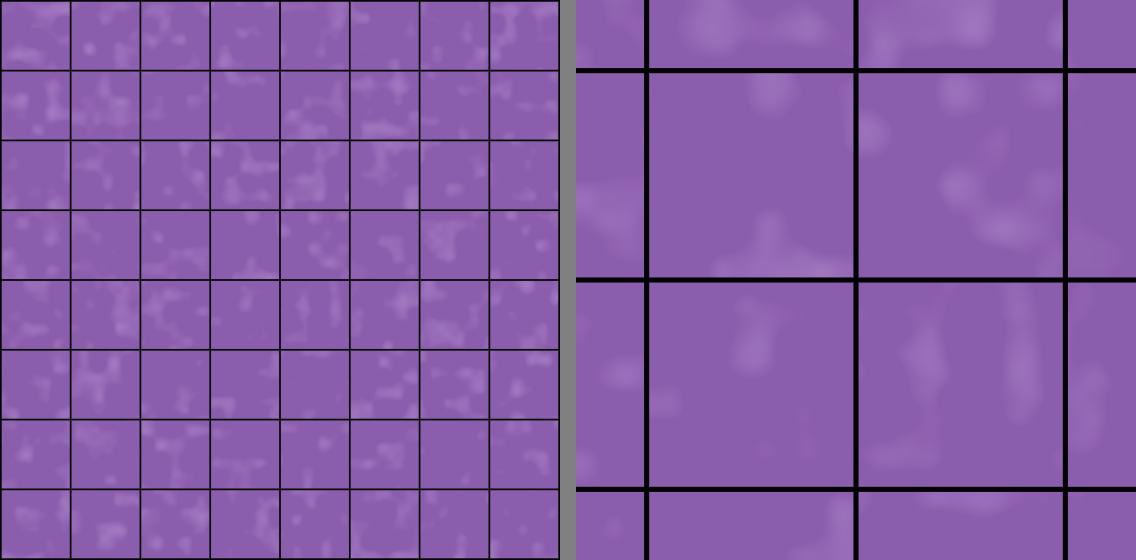
Left: the whole. Right: its middle third, enlarged.
This pattern is drawn by a WebGL 1 fragment shader. Its source:

```glsl
precision highp float;
// Square grid of violet tiles parted by thin black joints, with the outermost
// joints lying fully inside the canvas. Each tile carries its own faint pale
// clouding: soft value noise cut off below a slightly varying threshold.

#define TILES 8.0
#define JOINT_WIDTH 0.00303
#define CLOUD_SCALE 4.6
#define CLOUD_CUT_LOW 0.52
#define CLOUD_CUT_HIGH 0.62
#define CLOUD_RANGE 0.45
#define VIOLET vec3(0.546, 0.363, 0.677)
#define PALE_VIOLET vec3(0.642, 0.482, 0.763)
#define JOINT_COLOR vec3(0.006, 0.005, 0.012)

uniform vec2 u_resolution;

float hash(vec2 p) {
  vec3 q = fract(vec3(p.xyx) * 0.1031);
  q += dot(q, q.yzx + 33.33);
  return fract((q.x + q.y) * q.z);
}

float valueNoise(vec2 p) {
  vec2 i = floor(p);
  vec2 f = fract(p);
  f = f * f * (3.0 - 2.0 * f);
  float low = mix(hash(i), hash(i + vec2(1.0, 0.0)), f.x);
  float high = mix(hash(i + vec2(0.0, 1.0)), hash(i + vec2(1.0, 1.0)), f.x);
  return mix(low, high, f.y);
}

// Amount of pale clouding at a point inside one tile
float clouding(vec2 local, vec2 tile) {
  vec2 seed = tile * 37.0 + 11.0;
  vec2 offset = vec2(hash(seed), hash(seed + 5.0));
  vec2 p = local * CLOUD_SCALE + seed + offset;
  float n = 0.84 * valueNoise(p) + 0.16 * valueNoise(p * 2.1 + 401.0);
  float cut = mix(CLOUD_CUT_LOW, CLOUD_CUT_HIGH, hash(seed + 19.0));
  return clamp((n - cut) / CLOUD_RANGE, 0.0, 1.0);
}

void main() {
  // Tile coordinates, inset so that the border joints are drawn whole
  vec2 uv = gl_FragCoord.xy / u_resolution;
  float pitch = (1.0 - JOINT_WIDTH) / TILES;
  vec2 grid = (uv - 0.5 * JOINT_WIDTH) / pitch;

  // Clouded tile surface
  vec3 color = mix(VIOLET, PALE_VIOLET, clouding(fract(grid), floor(grid)));

  // Joints centred on the tile borders, smoothed over one pixel
  vec2 toJoint = abs(fract(grid + 0.5) - 0.5) * pitch;
  vec2 edge = (0.5 * JOINT_WIDTH - toJoint) * u_resolution;
  vec2 cover = clamp(edge + 0.5, 0.0, 1.0);
  color = mix(color, JOINT_COLOR, max(cover.x, cover.y));

  gl_FragColor = vec4(color, 1.0);
}
```
